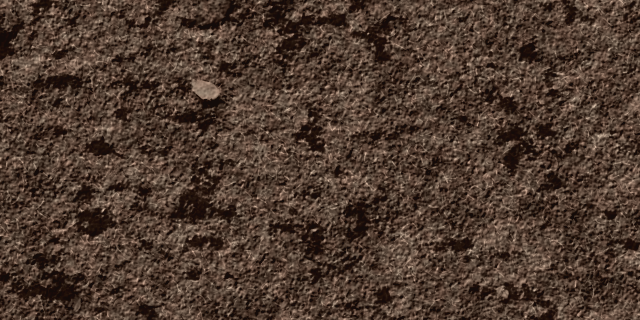
Give the GLSL for this texture, as a Shadertoy shader.

```glsl
// Dark crumbly garden soil with shadowed pits, fine fibres and a pale flake.

float hash(vec2 p) {
    return fract(sin(dot(p, vec2(127.1, 311.7))) * 43758.5453);
}

float noise(vec2 p) {
    vec2 i = floor(p), f = fract(p);
    f = f * f * (3.0 - 2.0 * f);
    return mix(mix(hash(i), hash(i + vec2(1, 0)), f.x),
               mix(hash(i + vec2(0, 1)), hash(i + vec2(1, 1)), f.x), f.y);
}

float fbm(vec2 p) {
    float sum = 0.0, amp = 0.5;
    for (int i = 0; i < 4; i++) {
        sum += amp * noise(p);
        p = mat2(1.6, 1.2, -1.2, 1.6) * p + 7.3;
        amp *= 0.5;
    }
    return sum;
}

vec2 rotate(vec2 p, float angle) {
    float c = cos(angle), s = sin(angle);
    return vec2(c * p.x + s * p.y, c * p.y - s * p.x);
}

// Crumb height: broad lumps with finer crumbs on top
float crumbs(vec2 p) {
    return 0.8 * fbm(p * 13.0) + 0.4 * fbm(p * 37.0 + 5.0);
}

// Height of the smallest grains
float grit(vec2 p) {
    return 0.8 * noise(rotate(p, 0.6) * 92.0) + 0.7 * noise(rotate(p, 1.1) * 150.0);
}

// Bent slivers, one per cell, each with its own direction and brightness
float slivers(vec2 p, float width, float blur, float seed) {
    vec2 cell = floor(p);
    float tone = 0.0;
    for (int y = -1; y <= 1; y++)
    for (int x = -1; x <= 1; x++) {
        vec2 id = cell + vec2(x, y);
        float r1 = hash(id + seed), r2 = hash(id + seed + 17.7), r3 = hash(id + seed + 41.3);
        vec2 q = rotate(p - id - vec2(r1, r2), 6.283 * r3);
        q.y += (r1 - 0.5) * 1.2 * q.x * q.x;
        float d = length(vec2(max(abs(q.x) - mix(0.15, 0.45, r2), 0.0), q.y));
        float cover = 1.0 - smoothstep(max(width - blur, 0.0), width + blur, d);
        tone += cover * (fract(r1 * 9.0 + r3 * 5.0) - 0.4);
    }
    return tone;
}

void mainImage(out vec4 fragColor, in vec2 fragCoord) {
    vec2 p = fragCoord / iResolution.y;
    float aspect = iResolution.x / iResolution.y;
    float px = 1.0 / iResolution.y;

    // Lumps and grains lit from the upper left
    float relief = crumbs(p) - crumbs(p + vec2(-0.011, 0.018));
    float grain = 0.36 * (grit(p) - grit(p + vec2(-0.003, 0.0045)));
    grain += 0.24 * (noise(rotate(p, 0.4) * 122.0) - 0.5);
    float tone = 0.315 + 0.50 * relief + grain + 0.24 * (fbm(p * 9.0 + 3.0) - 0.47);

    // Short chips
    tone += 0.36 * slivers(rotate(p, 0.3) * 32.0, 0.05, px * 24.0, 3.0);
    tone += 0.34 * slivers(rotate(p, 0.8) * 46.0, 0.06, px * 34.0, 11.0);
    tone += 0.28 * slivers(rotate(p, 1.3) * 64.0, 0.08, px * 46.0, 29.0);

    // Ragged pits under overhanging crumbs, gathered in looser patches
    vec2 warp = 0.03 * vec2(fbm(p * 32.0), fbm(p * 32.0 + 31.0));
    float pitField = fbm((p + warp) * vec2(15.0, 20.0) + 20.0);
    pitField += 0.24 * (noise(p * 6.0 + 8.0) - 0.5) + 0.45 * relief + 0.30 * grain;
    float light = smoothstep(0.22, 0.39, pitField);
    tone = mix(0.05 + 0.20 * max(tone, 0.0), tone, light);

    // Half-buried smooth clods with a shaded lower rim
    for (int i = 0; i < 8; i++) {
        float k = float(i);
        vec2 centre = vec2(aspect * (k + hash(vec2(k, 1.0))) / 8.0,
                           mix(0.45, 1.0, hash(vec2(k, 2.0))));
        float radius = mix(0.03, 0.075, hash(vec2(k, 3.0)));
        vec2 q = rotate(p - centre, hash(vec2(k, 4.0)) - 0.3);
        float d = length(q * vec2(1.0, 1.6)) / radius + 0.5 * (noise(p * 32.0) - 0.5);
        float rim = exp(-pow((d - 1.1) / 0.14, 2.0)) * smoothstep(0.2, -0.5, q.y / radius);
        tone = mix(tone, 0.32 + 0.8 * grain + 0.2 * relief, 0.5 * (1.0 - smoothstep(0.8, 1.05, d)));
        tone -= 0.12 * rim;
    }

    // Sparse root fibres
    float roots = max(slivers(p * 22.0, 0.03, px * 15.0, 23.0), 0.0);
    tone += 0.36 * roots * step(0.55, noise(p * 9.0 + 70.0)) * mix(0.1, 1.0, light);

    // Pale dry flake with a ragged edge and a shadow beneath
    vec2 q = rotate(p - vec2(0.325 * aspect, 0.71), -0.3);
    float ragged = 0.05 * (fbm(p * 26.0) - 0.47) - 0.036;
    float flake = length(q * vec2(0.75, 1.2)) + ragged;
    float shade = length((q + vec2(-0.006, 0.012)) * vec2(0.75, 1.2)) + ragged;
    tone *= mix(0.35, 1.0, smoothstep(-0.004, 0.006, shade));
    tone = mix(tone, 0.60 + 0.6 * grain + 0.3 * relief, 1.0 - smoothstep(-px, px, flake));

    // Brown ramp with slight rust and olive drift
    tone = clamp(tone, 0.0, 0.82);
    vec3 soil = tone * vec3(1.0, 0.92, 0.84) - vec3(0.0, 0.050, 0.072);
    float drift = noise(p * 45.0 + 60.0) - 0.5;
    soil += drift * tone * vec3(0.02, -0.06, -0.06);
    fragColor = vec4(clamp(soil, vec3(0.075, 0.045, 0.037), vec3(1.0)), 1.0);
}
```
